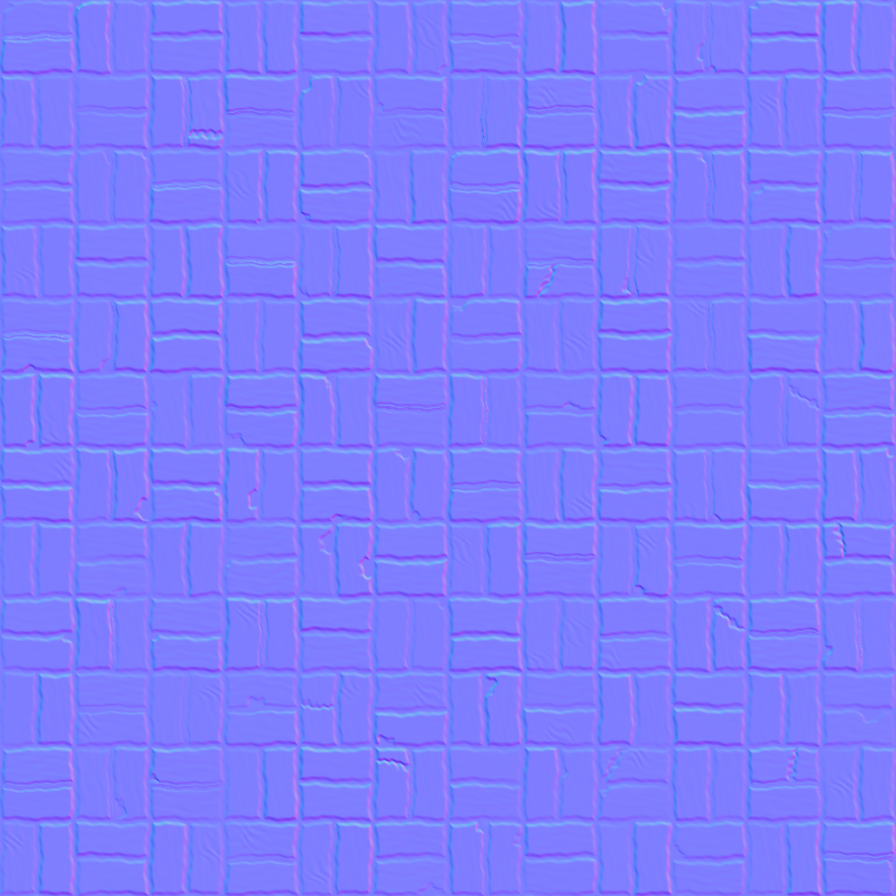
Give the GLSL for this texture map, as a WebGL 2 fragment shader.

```glsl
#version 300 es
precision highp float;
// Normal map of a worn basket-weave pavement: square cells of two bricks,
// alternately lying and standing. A height field of bevelled bricks with chips,
// cracks and grain is differentiated and encoded as a tangent-space normal.

#define CELLS 12.0          // cells across and down
#define JOINT 0.012         // half width of a joint, in cells
#define BEVEL 0.058         // width of a brick's sloping edge
#define RELIEF 0.0165       // brick height above the joint
#define CORNER 0.045        // corner radius
#define WANDER 0.014        // waviness of the joints
#define TILT 0.022          // random lean of each brick
#define GRAIN 0.00035       // surface ripple height
#define CHIP_CHANCE 0.24    // share of bricks with a broken edge
#define CRACK_CHANCE 0.025  // share of bricks with a crack
#define SOFTNESS 0.0013     // sampling step, in canvas units
#define FLAT_COLOR vec3(0.497, 0.492, 1.0)

uniform vec2 u_resolution;
out vec4 fragColor;

const float TAU = 6.28319;

float hash(vec2 p, float salt) {
    vec3 v = fract(vec3(p.xyx + salt * 7.31) * vec3(0.1031, 0.1030, 0.0973));
    v += dot(v, v.yzx + 33.33);
    return fract((v.x + v.y) * v.z);
}

// Layered sines that repeat over the canvas
vec2 wander(vec2 p) {
    vec2 a = p.yx * TAU / CELLS;
    vec2 b = p * TAU / CELLS;
    return WANDER * (sin(a * 11.0 + b * 5.0 + vec2(0.4, 2.1))
                   + 0.6 * sin(a * 29.0 - b * 17.0 + vec2(1.7, 4.0))
                   + 0.3 * sin(a * 67.0 + b * 41.0));
}

float roundedBox(vec2 p, vec2 halfSize, float radius) {
    vec2 v = abs(p) - halfSize + radius;
    return length(max(v, 0.0)) + min(max(v.x, v.y), 0.0) - radius;
}

// Distance inward from the brick outline, reduced by chips and cracks
float wornInset(vec2 p, vec2 halfSize, vec2 id) {
    float inset = -roundedBox(p, halfSize, CORNER);
    float ragged = 0.016 * sin(p.x * 39.0 + id.x) + 0.012 * sin(p.y * 57.0 + id.y);
    if (hash(id, 1.0) < CHIP_CHANCE) {
        float end = hash(id, 2.0) < 0.5 ? -1.0 : 1.0;
        float along = hash(id, 3.0) < 0.55 ? 1.0 : hash(id, 4.0);
        float side = hash(id, 5.0) < 0.5 ? -1.0 : 1.0;
        vec2 chip = halfSize * vec2(end * along, side);
        float radius = mix(0.04, 0.13, hash(id, 6.0));
        inset = min(inset, length(p - chip) - radius + ragged);
    }
    if (hash(id, 7.0) < CRACK_CHANCE) {
        float angle = mix(-0.7, 0.7, hash(id, 8.0));
        float offset = mix(-0.3, 0.3, hash(id, 9.0));
        float crack = dot(p - vec2(offset, 0.0), vec2(cos(angle), sin(angle)));
        inset = min(inset, abs(crack + ragged) + JOINT);
    }
    return inset;
}

// Ripples along the brick, stronger inside a scuffed patch on a few bricks
float grain(vec2 p, vec2 id) {
    float phase = TAU * hash(id, 10.0);
    float ripple = sin(p.y * 43.0 + 2.0 * sin(p.x * 5.0 + phase) + phase)
                 + 0.6 * sin(p.y * 71.0 + p.x * 9.0 - phase)
                 + 0.7 * sin(p.x * 19.0 + 2.0 * sin(p.y * 13.0 + phase));
    vec2 scuffCenter = vec2(hash(id, 11.0) - 0.5, 0.3 * hash(id, 12.0) - 0.15);
    float scuff = step(0.86, hash(id, 13.0))
                * (1.0 - smoothstep(0.05, 0.28, length(p - scuffCenter)));
    float scrape = sin(dot(p, vec2(38.0, 46.0)) + 2.0 * sin(p.x * 17.0 + phase));
    return GRAIN * (ripple * mix(0.3, 1.3, hash(id, 14.0)) + 4.0 * scuff * scrape);
}

float height(vec2 p) {
    p += wander(p);
    vec2 cell = floor(p);
    vec2 local = p - cell;
    bool lying = mod(cell.x + cell.y, 2.0) > 0.5;
    vec2 q = lying ? local : local.yx;

    // Choose one of the cell's two bricks
    float split = 0.5 + 0.06 * (hash(cell + 60.0, 15.0) - 0.5);
    float upper = step(split, q.y);
    float low = upper * split;
    float high = mix(split, 1.0, upper);
    vec2 id = vec2(cell.x * 2.0 + upper, cell.y) + 60.0;
    vec2 b = q - vec2(0.5, 0.5 * (low + high));
    vec2 halfSize = vec2(0.5, 0.5 * (high - low));

    // Raise the brick; some inner joints are partly filled
    float top = smoothstep(0.0, BEVEL, wornInset(b, halfSize, id) - JOINT);
    float inner = (1.0 - smoothstep(0.02, 0.09, abs(q.y - split)))
                * (1.0 - smoothstep(0.4, 0.5, abs(b.x)));
    float fill = 0.65 * smoothstep(0.3, 1.0, hash(cell + 60.0, 16.0));
    top = max(top, inner * fill);
    vec2 lean = TILT * (vec2(hash(id, 17.0), hash(id, 18.0)) - 0.5);
    float relief = RELIEF * mix(0.4, 1.15, hash(id, 19.0));
    return top * (relief + dot(lean, b) + grain(b, id));
}

// Central differences turn the height into an encoded normal
void main() {
    vec2 p = gl_FragCoord.xy / u_resolution * CELLS;
    float reach = CELLS * max(SOFTNESS, 0.6 / min(u_resolution.x, u_resolution.y));
    vec2 e = vec2(reach, 0.0);
    vec2 slope = vec2(height(p + e.xy) - height(p - e.xy),
                      height(p + e.yx) - height(p - e.yx)) / (2.0 * reach);
    vec3 normal = normalize(vec3(-slope, 1.0));
    fragColor = vec4(FLAT_COLOR + 0.5 * (normal - vec3(0.0, 0.0, 1.0)), 1.0);
}
```
